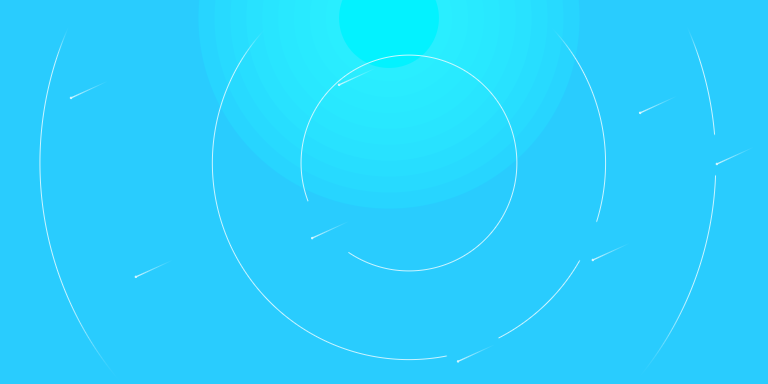
A Shadertoy shader for this background:

```glsl
// Bright blue sky with a banded sun glow, thin broken orbit rings and small meteors.

const vec3 SKY = vec3(0.16, 0.80, 0.996);
const vec3 GLOW_OUTER = vec3(0.15, 0.815, 1.0);
const vec3 GLOW_INNER = vec3(0.16, 0.94, 1.0);
const vec3 SUN = vec3(0.01, 0.95, 1.0);
const vec3 LINE = vec3(0.90, 0.98, 1.0);

const vec2 SUN_CENTER = vec2(1.013, 0.953);
const float SUN_RADIUS = 0.130;
const float GLOW_RADIUS = 0.497;
const float GLOW_BANDS = 12.0;

// Coverage of a filled shape from its signed distance
float fill(float dist, float px) {
    return clamp(0.5 - dist / px, 0.0, 1.0);
}

// Coverage of a thin stroke, correct even below one pixel
float stroke(float dist, float halfWidth, float px) {
    float near = max(dist - halfWidth, -0.5 * px);
    float far = min(dist + halfWidth, 0.5 * px);
    return clamp((far - near) / px, 0.0, 1.0);
}

// Staircase with softened steps
float bands(float x, float softness) {
    return floor(x) + clamp((fract(x) - 1.0) / softness + 1.0, 0.0, 1.0);
}

// Arc running counterclockwise; angles and end fades are in degrees
float arc(vec2 p, float radius, float from, float to, vec2 fade, float px) {
    float angle = mod(degrees(atan(p.y, p.x)) - from, 360.0);
    float span = to - from;
    float ends = smoothstep(0.0, fade.x, angle)
               * smoothstep(0.0, fade.y, span - angle);
    return ends * stroke(abs(length(p) - radius), 0.0013, px);
}

// Bright head with a tail that thins and fades
float meteor(vec2 p, float tailLength, float px) {
    vec2 along = normalize(vec2(0.91, 0.416));
    float t = dot(p, along);
    float side = abs(dot(p, vec2(-along.y, along.x)));
    float s = clamp(t / tailLength, 0.0, 1.0);
    float inside = fill(-t, px) * fill(t - tailLength, px);
    float tail = inside * (1.0 - s) * stroke(side, mix(0.0018, 0.0009, s), px);
    return max(0.85 * tail, 0.9 * fill(length(p) - 0.0032, px));
}

vec3 sunGlow(vec3 color, vec2 p, float px) {
    float r = length(p - SUN_CENTER);
    float bandWidth = GLOW_RADIUS / GLOW_BANDS;
    float level = bands(r / bandWidth, px / bandWidth) / GLOW_BANDS;
    vec3 glow = mix(GLOW_INNER, GLOW_OUTER, min(level * level, 1.0));
    color = mix(color, glow, fill(r - GLOW_RADIUS, px));
    return mix(color, SUN, fill(r - SUN_RADIUS, px));
}

float orbits(vec2 p, float px) {
    vec2 inner = p - vec2(1.065, 0.5755);
    vec2 outer = p - vec2(0.984, 0.5755);
    vec2 crisp = vec2(0.6);

    float a = arc(inner, 0.281, 235.6, 561.1, crisp, px);

    a = max(a, arc(inner, 0.512, 136.6, 281.4, vec2(14.0, 0.6), px));
    a = max(a, arc(inner, 0.512, 296.8, 330.6, crisp, px));
    a = max(a, arc(inner, 0.512, 342.3, 404.0, vec2(0.6, 14.0), px));

    a = max(a, arc(outer, 0.880, 155.9, 220.6, vec2(7.0, 18.0), px));
    a = max(a, arc(outer, 0.880, 320.0, 358.1, vec2(18.0, 0.4), px));
    a = max(a, arc(outer, 0.880, 4.6, 24.1, vec2(0.4, 7.0), px));
    return a;
}

float meteors(vec2 p, float px) {
    vec2 heads[8] = vec2[8](
        vec2(0.185, 0.745), vec2(0.883, 0.779),
        vec2(1.667, 0.706), vec2(1.867, 0.573),
        vec2(0.813, 0.380), vec2(1.544, 0.323),
        vec2(0.354, 0.279), vec2(1.193, 0.059));
    float light = 0.0;
    for (int i = 0; i < 8; i++) {
        light = max(light, meteor(p - heads[i], 0.105, px));
    }
    return light;
}

void mainImage(out vec4 fragColor, in vec2 fragCoord) {
    float px = 1.0 / iResolution.y;
    vec2 p = fragCoord * px;

    vec3 color = sunGlow(SKY, p, px);
    color = mix(color, LINE, 0.85 * orbits(p, px));
    color = mix(color, LINE, meteors(p, px));
    fragColor = vec4(color, 1.0);
}
```
